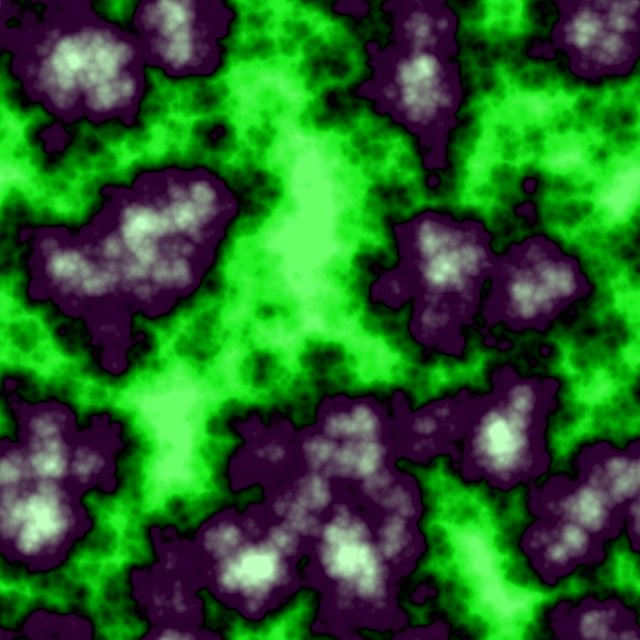
Write a WebGL 1 fragment shader that draws this texture.

```glsl
precision highp float;
// Glowing green veins around dark purple clouds with pale, billowy cores.
// Five octaves of wrapping cellular noise are summed, then the height is
// coloured by a ramp: pale core, purple, black gap, green, bright ridge.

uniform vec2 u_resolution;

vec2 hash2(vec2 p) {
  vec2 q = vec2(dot(p, vec2(127.1, 311.7)), dot(p, vec2(269.5, 183.3)));
  return fract(sin(q) * 43758.5);
}

// Distance to the nearest scattered point; repeats every "period" cells.
float cellDistance(vec2 p, float period, float seed) {
  vec2 cell = floor(p);
  vec2 local = p - cell;
  float nearest = 4.0;
  for (int y = -1; y <= 1; y++) {
    for (int x = -1; x <= 1; x++) {
      vec2 offset = vec2(float(x), float(y));
      vec2 id = mod(cell + offset, period);
      vec2 toPoint = offset + hash2(id + seed) - local;
      nearest = min(nearest, dot(toPoint, toPoint));
    }
  }
  return sqrt(nearest);
}

// Layered cell distances: rounded pits between sharp ridges.
float cellularHeight(vec2 uv) {
  float sum = 0.0;
  float total = 0.0;
  float weight = 1.0;
  float period = 4.0;
  for (int octave = 0; octave < 5; octave++) {
    sum += weight * cellDistance(uv * period, period, 17.0 * float(octave) + 3.0);
    total += weight;
    weight *= 0.5;
    period *= 2.0;
  }
  return sum / total;
}

// Blends towards the next ramp colour as the height goes from a to b.
vec3 blend(vec3 current, vec3 next, float a, float b, float height) {
  return mix(current, next, clamp((height - a) / (b - a), 0.0, 1.0));
}

vec3 ramp(float h) {
  vec3 color = vec3(0.75, 1.0, 0.75);
  color = blend(color, vec3(0.50, 0.55, 0.50), 0.165, 0.242, h);
  color = blend(color, vec3(0.40, 0.35, 0.40), 0.242, 0.275, h);
  color = blend(color, vec3(0.18, 0.00, 0.19), 0.275, 0.342, h);
  color = blend(color, vec3(0.15, 0.00, 0.16), 0.342, 0.398, h);
  color = blend(color, vec3(0.00, 0.00, 0.00), 0.398, 0.422, h);
  color = blend(color, vec3(0.00, 0.27, 0.00), 0.422, 0.471, h);
  color = blend(color, vec3(0.00, 0.63, 0.00), 0.471, 0.530, h);
  color = blend(color, vec3(0.10, 0.92, 0.10), 0.530, 0.580, h);
  color = blend(color, vec3(0.40, 1.00, 0.40), 0.580, 0.700, h);
  return color;
}

void main() {
  vec2 uv = gl_FragCoord.xy / u_resolution;
  gl_FragColor = vec4(ramp(cellularHeight(uv)), 1.0);
}
```
